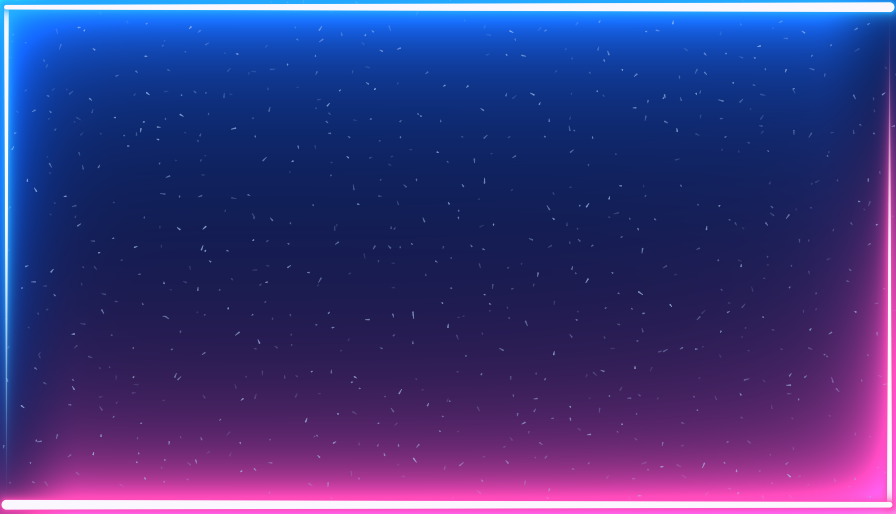
Reproduce this background procedurally as a Shadertoy shader.

```glsl
const vec3 NIGHT = vec3(0.02, 0.07, 0.22);
const vec3 BLUE_WIDE = vec3(0.05, 0.26, 0.62);
const vec3 BLUE_NEAR = vec3(0.05, 0.32, 0.62);
const vec3 PINK_WIDE = vec3(0.60, 0.13, 0.34);
const vec3 PINK_NEAR = vec3(0.90, 0.20, 0.42);
const vec3 CYAN_HALO = vec3(0.15, 0.68, 1.00);
const vec3 PINK_HALO = vec3(1.00, 0.30, 0.72);
const vec3 TUBE_WHITE = vec3(0.98, 0.97, 1.00);
const vec3 FLECK_COLOR = vec3(0.66, 0.78, 0.96);

const float WIDE_FALL = 0.22;    // reach of the broad washes
const float NEAR_FALL = 0.048;   // reach of the glow along the tubes
const float SIDE_FALL = 0.055;
const float HALO_FALL = 0.009;
const float INSET_TOP = 0.014;
const float INSET_BOTTOM = 0.018;
const float INSET_SIDE = 0.0125;
const float FLECK_CELL = 0.042;
const float FLECK_AMOUNT = 0.55;

float hash(vec2 p) {
    return fract(sin(dot(p, vec2(127.1, 311.7))) * 43758.5453);
}

// Distance to a segment whose radius runs from ra to rb
float taperedTube(vec2 p, vec2 a, vec2 b, float ra, float rb) {
    vec2 ab = b - a;
    float h = clamp(dot(p - a, ab) / dot(ab, ab), 0.0, 1.0);
    return length(p - a - ab * h) - mix(ra, rb, h);
}

// Halo first, then the white core
vec3 addTube(vec3 col, float d, vec3 halo, float strength, float px) {
    float glow = exp(-max(d, 0.0) / HALO_FALL) * strength;
    col = mix(col, halo, 0.85 * glow);
    float core = 1.0 - smoothstep(-0.6 * px, 0.6 * px, d);
    return mix(col, TUBE_WHITE, core * strength);
}

// Short dashes, one at most in each cell, randomly turned
float flecks(vec2 p, float cell, float seed, float px) {
    vec2 id = floor(p / cell);
    vec2 key = id + seed;
    vec2 jitter = vec2(hash(key + 3.1), hash(key + 7.7));
    vec2 q = p - (id + 0.15 + 0.7 * jitter) * cell;
    float angle = 6.2832 * hash(key + 13.3);
    vec2 dir = vec2(cos(angle), sin(angle));
    float size = hash(key + 19.9);
    vec2 halfDash = dir * mix(0.0008, 0.0045, size * size);
    float d = taperedTube(q, -halfDash, halfDash, 0.0014, 0.0006);
    float shape = 1.0 - smoothstep(-0.5 * px, 0.7 * px, d);
    float shown = step(hash(key + 29.5), FLECK_AMOUNT);
    return shape * shown * mix(0.2, 0.95, pow(hash(key + 37.1), 1.6));
}

void mainImage(out vec4 fragColor, in vec2 fragCoord) {
    float px = 1.0 / iResolution.y;
    vec2 p = fragCoord * px;
    float aspect = iResolution.x * px;
    float fromTop = 1.0 - p.y;
    float fromRight = aspect - p.x;

    // Broad washes and near glows, dimmed toward the opposite corners
    float topFade = mix(0.45, 1.0, smoothstep(0.0, 0.16, fromRight));
    float bottomFade = mix(0.45, 1.0, smoothstep(0.0, 0.16, p.x));
    vec3 col = NIGHT;
    col += topFade * (BLUE_WIDE * exp(-fromTop / WIDE_FALL)
                    + BLUE_NEAR * exp(-fromTop / NEAR_FALL));
    col += bottomFade * (PINK_WIDE * exp(-p.y / WIDE_FALL)
                       + PINK_NEAR * exp(-p.y / NEAR_FALL));

    // Side glows
    float leftPower = smoothstep(-0.1, 0.8, p.y);
    float rightPower = 1.0 - smoothstep(0.1, 0.95, p.y);
    col += vec3(0.02, 0.28, 0.72) * leftPower * exp(-p.x / SIDE_FALL);
    col += vec3(0.80, 0.18, 0.45) * rightPower * exp(-fromRight / SIDE_FALL);
    col += vec3(0.16, 0.04, 0.09) * rightPower * exp(-fromRight / 0.25);
    col = min(col, 1.0);

    // Scattered flecks in two sizes of grid
    float dust = 0.0;
    for (int i = 0; i < 2; i++) {
        float layer = float(i);
        dust = max(dust, flecks(p + 0.37 * layer, FLECK_CELL * (1.0 + 0.45 * layer),
                                41.0 * layer, px));
    }
    col = mix(col, FLECK_COLOR, 0.75 * dust);

    // Neon frame
    float x0 = INSET_SIDE;
    float x1 = aspect - INSET_SIDE;
    float y0 = INSET_BOTTOM;
    float y1 = 1.0 - INSET_TOP;
    float left = taperedTube(p, vec2(x0, y0), vec2(x0, y1), 0.0003, 0.0045);
    float right = taperedTube(p, vec2(x1, y0), vec2(x1, y1), 0.0050, 0.0003);
    float top = taperedTube(p, vec2(x0, y1), vec2(x1, y1), 0.0045, 0.0095);
    float bottom = taperedTube(p, vec2(x0, y0), vec2(x1, y0), 0.0095, 0.0055);
    col = addTube(col, left, CYAN_HALO, smoothstep(0.0, 0.6, p.y), px);
    col = addTube(col, right, PINK_HALO, 1.0 - smoothstep(0.45, 1.0, p.y), px);
    col = addTube(col, top, CYAN_HALO, 1.0, px);
    col = addTube(col, bottom, PINK_HALO, 1.0, px);

    fragColor = vec4(col, 1.0);
}
```
